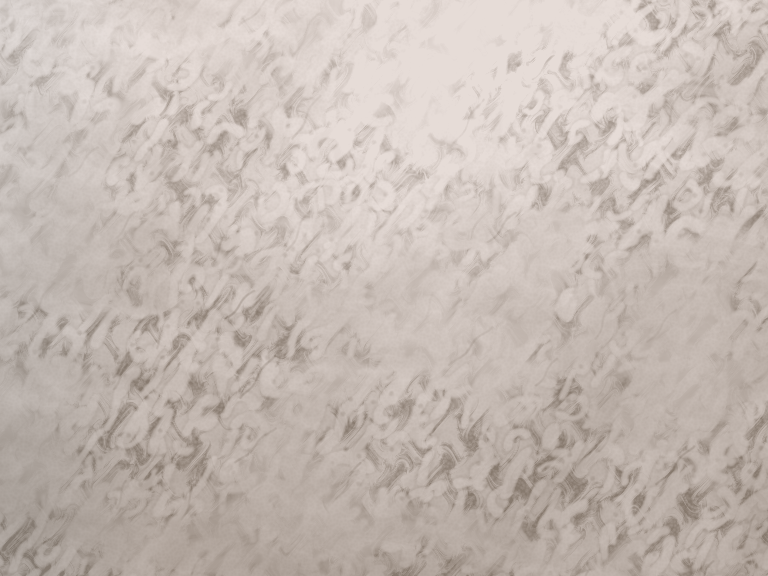
This texture is drawn by a Shadertoy shader. Its source:

```glsl
// A pale, worn plaster wall: soft light falls from the upper middle, grey-brown
// grime gathers in patches, and slanted wiped strokes lift the grime again.
// Layered sines make clouds and grime, cellular noise the grain and specks.

const vec3 GRIME_COLOR = vec3(0.60, 0.55, 0.51);
const vec3 PLASTER_COLOR = vec3(0.88, 0.84, 0.82);
const vec3 COOL_TINT = vec3(-0.012, 0.002, 0.010);

vec2 hash2(vec2 cell) {
    vec3 q = fract(cell.xyx * vec3(0.1031, 0.1030, 0.0973));
    q += dot(q, q.yzx + 33.33);
    return fract((q.xx + q.yz) * q.zy);
}

vec2 rotate(vec2 p, float angle) {
    float c = cos(angle), s = sin(angle);
    return vec2(c * p.x - s * p.y, s * p.x + c * p.y);
}

// Warped, rotated sine layers, roughly -1 to 1
float waves(vec2 p, float seed) {
    float sum = 0.0, amp = 0.5;
    for (int i = 0; i < 5; i++) {
        p = rotate(p, 1.1) + seed;
        p += 0.8 * sin(p.yx * 1.3 + seed);
        sum += amp * sin(p.x) * sin(p.y + seed);
        p *= 1.85;
        amp *= 0.64;
    }
    return sum;
}

// Distance to the nearest scattered point
float cellular(vec2 p) {
    vec2 cell = floor(p);
    float nearest = 2.0;
    for (int y = -1; y <= 1; y++)
    for (int x = -1; x <= 1; x++) {
        vec2 c = cell + vec2(x, y);
        nearest = min(nearest, length(p - c - hash2(c)));
    }
    return nearest;
}

float segmentDistance(vec2 p, float halfLength) {
    p.y -= clamp(p.y, -halfLength, halfLength);
    return length(p);
}

float arcDistance(vec2 p, float radius, float aperture) {
    p.x = abs(p.x);
    vec2 tip = vec2(sin(aperture), cos(aperture));
    bool pastTip = tip.y * p.x > tip.x * p.y;
    return pastTip ? length(p - tip * radius) : abs(length(p) - radius);
}

// Distance, in canvas heights, to random slanted bars and hooks
float strokeField(vec2 p, float scale, float seed) {
    p = vec2(p.x - 0.4 * p.y, p.y) * scale;
    vec2 cell = floor(p);
    float nearest = 1.0;
    for (int y = -1; y <= 1; y++)
    for (int x = -1; x <= 1; x++) {
        vec2 c = cell + vec2(x, y);
        vec2 place = hash2(c + seed), form = hash2(c + seed + 57.0);
        if (place.x + place.y > 1.45) continue;
        vec2 q = p - c - 0.2 - 0.6 * place;
        float bar = segmentDistance(rotate(q, 0.9 * form.y - 0.5), 0.2 + 0.35 * form.y);
        float hook = arcDistance(rotate(q, 6.28 * form.y), 0.22 + 0.2 * place.x, 0.7 + 1.7 * place.y);
        float width = 0.07 + 0.08 * form.y;
        nearest = min(nearest, (form.x < 0.4 ? bar : hook) - width);
    }
    return nearest / scale;
}

// Sparse, thin, steep scratches
float scratches(vec2 p, float scale, float amount, float pixel) {
    vec2 cell = floor(p * scale);
    float mark = 0.0;
    for (int y = -1; y <= 1; y++)
    for (int x = -1; x <= 1; x++) {
        vec2 c = cell + vec2(x, y);
        vec2 place = hash2(c + 91.0), form = hash2(c + 143.0);
        if (form.x > amount) continue;
        vec2 q = rotate(p * scale - c - place, 0.3 + 0.6 * form.y);
        q.x += 0.03 * sin(9.0 * q.y);
        float d = segmentDistance(q, 0.15 + 0.4 * place.x) / scale;
        mark = max(mark, (0.4 + 0.6 * form.y) * (1.0 - smoothstep(0.0003, 0.0018 + pixel, d)));
    }
    return mark;
}

void mainImage(out vec4 fragColor, in vec2 fragCoord) {
    vec2 p = fragCoord / iResolution.y;
    float pixel = 1.0 / iResolution.y;
    float across = fragCoord.x / iResolution.x;

    // Broad light and clouds
    vec2 toGlow = p - vec2(0.82, 0.80);
    float edge = pow(abs(2.0 * across - 1.0), 3.0);
    float tone = 0.40 + 0.50 * smoothstep(0.0, 1.0, p.y);
    tone += 0.20 * exp(-5.0 * dot(toGlow, toGlow)) - 0.08 * edge;
    tone += 0.17 * waves(p * vec2(5.0, 8.0), 2.3) + 0.07 * waves(p * vec2(22.0, 34.0), 4.1);

    // Patchy grime with fine grain
    float patches = smoothstep(-0.40, 0.45, waves(p * vec2(7.0, 10.0), 0.7));
    float grain = cellular(p * 170.0);
    float grime = smoothstep(-0.25, 0.65, waves(rotate(p, 0.5) * vec2(75.0, 50.0), 1.9));
    grime *= (0.2 + 0.8 * patches) * (0.65 + 0.7 * grain);

    // Wiped strokes lift grime and leave a thin dark rim
    vec2 wobble = 0.004 * sin(p.yx * 60.0 + 3.0 * sin(p * 23.0));
    float d = min(strokeField(p + wobble, 13.0, 5.0), strokeField(p - wobble, 19.0, 31.0));
    float wiped = 1.0 - smoothstep(-0.004, 0.003 + pixel, d);
    float rim = smoothstep(0.0, 0.003, d) * (1.0 - smoothstep(0.003, 0.010, d));
    tone -= 0.62 * grime * (1.0 - 0.8 * wiped);
    tone += (0.03 + 0.07 * patches) * wiped - 0.10 * rim * patches;

    // Specks, scratches and surface grain
    float specks = 1.0 - smoothstep(0.03, 0.16, cellular(p * 24.0 + 7.0));
    tone -= 0.22 * specks * patches;
    tone -= 0.42 * scratches(p, 11.0, 0.22, pixel) * (0.3 + 0.7 * patches);
    tone += 0.09 * (grain - 0.45);

    vec3 color = mix(GRIME_COLOR, PLASTER_COLOR, clamp(tone, -0.25, 1.08));
    color += COOL_TINT * (1.0 - smoothstep(0.0, 0.25, across));
    fragColor = vec4(color, 1.0);
}
```
